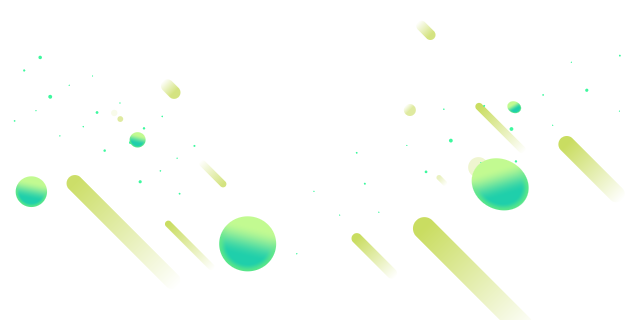
Write a WebGL 1 fragment shader that draws this background.

```glsl
precision highp float;
// Glossy green balls, fading diagonal streaks and scattered dots on white.

uniform vec2 u_resolution;

const vec3 OLIVE = vec3(0.79, 0.865, 0.38);
const vec3 LIME = vec3(0.76, 0.98, 0.57);
const vec3 TEAL = vec3(0.12, 0.81, 0.67);
const vec3 RIM = vec3(0.42, 0.93, 0.50);
const vec3 MINT = vec3(0.20, 0.97, 0.60);
const vec2 DOWN_RIGHT = vec2(0.7071, -0.7071);

float hash(float n) {
  return fract(sin(n * 12.9898) * 43758.55);
}

// Smooth coverage of a signed distance, about one pixel wide.
float cover(float d) {
  return clamp(0.5 - d * u_resolution.y, 0.0, 1.0);
}

// Capsule that fades from its head; a negative span runs up and left.
vec3 streak(vec3 col, vec2 p, vec2 head, float radius, float span, float strength) {
  vec2 dir = span < 0.0 ? -DOWN_RIGHT : DOWN_RIGHT;
  float len = abs(span);
  float along = dot(p - head, dir);
  float d = length(p - head - dir * clamp(along, 0.0, len)) - radius;
  float fade = clamp(1.0 - along / (len + radius), 0.0, 1.0);
  return mix(col, OLIVE, cover(d) * fade * strength);
}

vec3 disc(vec3 col, vec2 p, vec2 center, float radius, vec3 tint, float strength) {
  return mix(col, tint, cover(length(p - center) - radius) * strength);
}

// Tilted ellipse, lit from above with a sideways lean and a bright lower rim.
vec3 ball(vec3 col, vec2 p, vec2 center, vec2 size, float tilt, float lean) {
  vec2 q = p - center;
  float c = cos(tilt);
  float s = sin(tilt);
  vec2 local = vec2(c * q.x + s * q.y, c * q.y - s * q.x) / size;
  float r = length(local);
  float light = dot(q / size.y, normalize(vec2(lean, 1.0)));
  vec3 body = mix(TEAL, LIME, smoothstep(-0.5, 0.65, light));
  body = mix(body, RIM, 0.75 * smoothstep(0.72, 1.0, r) * smoothstep(0.5, -0.3, light));
  return mix(col, body, cover((r - 1.0) * min(size.x, size.y)));
}

// Dots of mixed size spread about the line from a to b.
vec3 scatter(vec3 col, vec2 p, vec2 a, vec2 b, float spread, float seed) {
  for (int i = 0; i < 20; i++) {
    float n = float(i);
    vec2 center = mix(a, b, (n + hash(n + seed)) / 20.0);
    center.y += spread * (2.0 * fract(n * 0.618 + seed) - 1.0);
    float radius = mix(0.0018, 0.0065, pow(hash(n * 1.7 + seed), 3.0));
    col = disc(col, p, center, radius, MINT, 0.95);
  }
  return col;
}

void main() {
  vec2 p = gl_FragCoord.xy / u_resolution.y;
  vec3 col = vec3(1.0);

  // Streaks falling to the lower right
  col = streak(col, p, vec2(0.234, 0.427), 0.026, 0.43, 0.95);
  col = streak(col, p, vec2(0.526, 0.300), 0.0105, 0.19, 1.0);
  col = streak(col, p, vec2(1.115, 0.255), 0.0165, 0.155, 1.0);
  col = streak(col, p, vec2(1.326, 0.286), 0.0355, 0.43, 1.0);
  col = streak(col, p, vec2(1.497, 0.667), 0.0115, 0.19, 1.0);
  col = streak(col, p, vec2(1.771, 0.549), 0.026, 0.22, 1.0);
  col = streak(col, p, vec2(1.372, 0.445), 0.008, 0.025, 0.4);

  // Short streaks with the head at the lower right
  col = streak(col, p, vec2(0.697, 0.425), 0.0105, -0.09, 0.8);
  col = streak(col, p, vec2(1.345, 0.891), 0.016, -0.04, 0.8);
  col = streak(col, p, vec2(0.544, 0.711), 0.020, -0.03, 0.8);
  col = streak(col, p, vec2(1.281, 0.656), 0.0185, 0.0 - 0.001, 0.6);

  // Pale discs
  col = disc(col, p, vec2(0.376, 0.628), 0.009, OLIVE, 0.6);
  col = disc(col, p, vec2(0.357, 0.647), 0.010, OLIVE, 0.13);
  col = disc(col, p, vec2(1.495, 0.477), 0.032, OLIVE, 0.3);

  // Two drifts of dots
  col = scatter(col, p, vec2(0.03, 0.77), vec2(0.62, 0.47), 0.14, 3.0);
  col = scatter(col, p, vec2(0.91, 0.34), vec2(1.99, 0.78), 0.14, 8.0);

  // Balls
  col = ball(col, p, vec2(0.098, 0.401), vec2(0.049, 0.048), 0.0, 0.2);
  col = ball(col, p, vec2(0.430, 0.563), vec2(0.025, 0.024), 0.0, 0.25);
  col = ball(col, p, vec2(0.774, 0.238), vec2(0.089, 0.086), 0.0, 0.25);
  col = ball(col, p, vec2(1.563, 0.424), vec2(0.092, 0.078), -0.5, -0.3);
  col = ball(col, p, vec2(1.607, 0.665), vec2(0.022, 0.018), -0.4, -0.6);

  gl_FragColor = vec4(col, 1.0);
}
```
